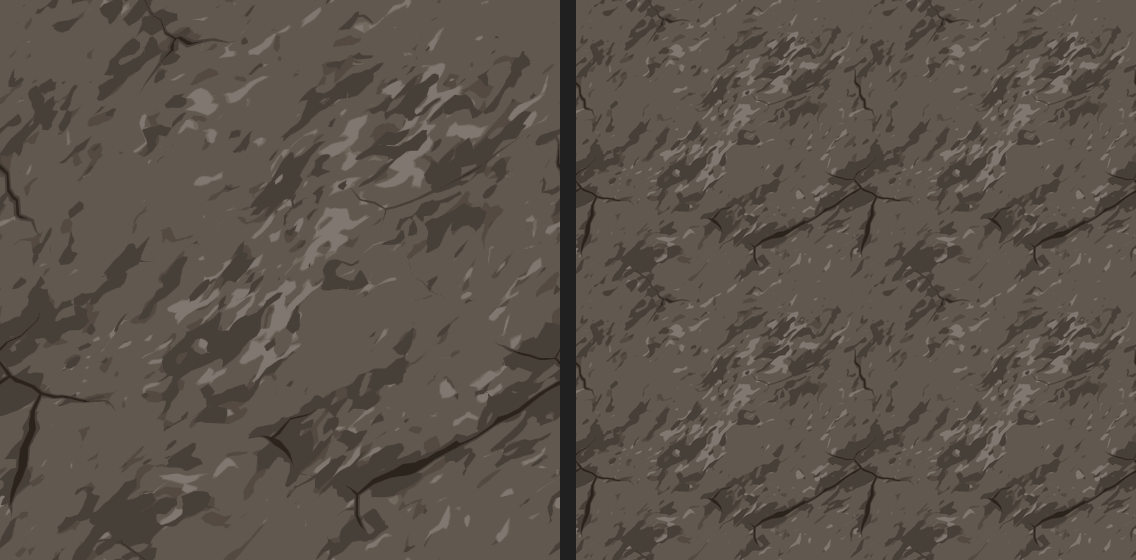
Left: one tile. Right: repeated 2 by 2.
A Shadertoy shader for this texture:

```glsl
// Tileable weathered brown rock: ragged dark patches, pale chips and broken cracks.
#define BLOCKS ivec2(3, 4)      // crack blocks across and up
#define CRACK_WIDTH 0.0055
#define SHADE_REACH 0.07        // how far shade spreads from a crack
#define DARK_LEVEL 1.15
#define MID_LEVEL 1.35
#define PALE_LEVEL 1.43
#define BRIGHT_LEVEL 1.6

const vec3 BASE   = vec3(0.38, 0.35, 0.31);
const vec3 MID    = vec3(0.33, 0.29, 0.26);
const vec3 DARK   = vec3(0.28, 0.25, 0.22);
const vec3 CREVICE = vec3(0.17, 0.14, 0.11);
const vec3 PALE   = vec3(0.44, 0.41, 0.37);
const vec3 BRIGHT = vec3(0.50, 0.47, 0.44);

// Integer hash of a cell wrapped to the period
vec2 hash2(ivec2 cell, ivec2 period, int seed) {
    ivec2 c = ((cell % period) + period) % period;
    uvec3 v = uvec3(c, seed) * 1664525u + 1013904223u;
    v.x += v.y * v.z; v.y += v.z * v.x; v.z += v.x * v.y;
    v ^= v >> 16u;
    v.x += v.y * v.z; v.y += v.z * v.x; v.z += v.x * v.y;
    return vec2(v.xy >> 8u) / 16777216.0;
}

// Wrapping noise, linear over slanted triangles, so contours are straight-edged;
// mean 0, deviation about 1
float facet(vec2 uv, ivec2 n, int seed) {
    vec2 p = vec2(uv.x, uv.y - uv.x) * vec2(n);
    ivec2 cell = ivec2(floor(p));
    vec2 f = fract(p);
    bool upper = f.x + f.y > 1.0;
    vec2 w = upper ? 1.0 - f.yx : f;
    ivec2 corner = upper ? cell + 1 : cell;
    float value = (1.0 - w.x - w.y) * hash2(corner, n, seed).x
                + w.x * hash2(cell + ivec2(1, 0), n, seed).x
                + w.y * hash2(cell + ivec2(0, 1), n, seed).x;
    return (value - 0.5) * 4.9;
}

// Distance to the nearest border between Voronoi blocks
float crackDistance(vec2 uv) {
    vec2 p = uv * vec2(BLOCKS);
    ivec2 home = ivec2(floor(p));
    vec2 f = fract(p), nearest = vec2(0.0);
    ivec2 owner = ivec2(0);
    float best = 1e3;
    for (int y = -1; y <= 1; y++)
    for (int x = -1; x <= 1; x++) {
        ivec2 o = ivec2(x, y);
        vec2 r = vec2(o) + 0.1 + 0.8 * hash2(home + o, BLOCKS, 1) - f;
        if (dot(r, r) < best) { best = dot(r, r); nearest = r; owner = o; }
    }
    float border = 1e3;
    for (int y = -2; y <= 2; y++)
    for (int x = -2; x <= 2; x++) {
        ivec2 o = owner + ivec2(x, y);
        if (o == owner) continue;
        vec2 r = vec2(o) + 0.1 + 0.8 * hash2(home + o, BLOCKS, 1) - f;
        border = min(border, dot(0.5 * (nearest + r), normalize(r - nearest)));
    }
    return border * 2.0 / float(BLOCKS.x + BLOCKS.y);
}

// Antialiased coverage of the area where v is positive
float cover(float v) {
    return clamp(v / max(fwidth(v), 1e-5) + 0.5, 0.0, 1.0);
}

void mainImage(out vec4 fragColor, in vec2 fragCoord) {
    vec2 uv = fragCoord / iResolution.xy;

    // Bend the surface so that lattice directions do not repeat
    vec2 q = uv + 0.011 * vec2(facet(uv, ivec2(7, 8), 2), facet(uv, ivec2(7, 8), 3));
    q += 0.004 * vec2(facet(uv, ivec2(27, 31), 4), facet(uv, ivec2(27, 31), 5));

    // Cracks open and close along their length
    float d = crackDistance(q);
    float opening = facet(uv, ivec2(6, 7), 6);
    float nearCrack = 1.0 - smoothstep(0.0, SHADE_REACH, d);

    // Dark patches gather around open cracks and fray into small chips
    float shade = 0.42 * facet(q, ivec2(5, 6), 7)
                + 0.45 * facet(q, ivec2(13, 17), 8)
                + 0.60 * facet(q, ivec2(29, 37), 9)
                + 0.50 * facet(q, ivec2(53, 67), 14)
                + nearCrack * max(opening + 0.5, 0.0);
    float softShade = 0.5 * shade
                    + 0.8 * facet(q, ivec2(33, 41), 10)
                    + 0.4 * facet(q, ivec2(59, 71), 15);

    // Clustered pale chips
    float chips = 0.55 * facet(q, ivec2(8, 9), 11)
                + 0.60 * facet(q, ivec2(35, 44), 12)
                + 0.60 * facet(q, ivec2(57, 73), 13);

    // Layers from the ground up
    vec3 color = mix(BASE, MID, cover(softShade - MID_LEVEL));
    color = mix(color, PALE, cover(chips - PALE_LEVEL));
    color = mix(color, BRIGHT, cover(chips - BRIGHT_LEVEL));
    color = mix(color, DARK, cover(shade - DARK_LEVEL));
    color = mix(color, DARK, cover(CRACK_WIDTH * (opening + 0.1) - d));
    color = mix(color, CREVICE, cover(CRACK_WIDTH * (opening - 0.5) - d));
    fragColor = vec4(color, 1.0);
}
```
